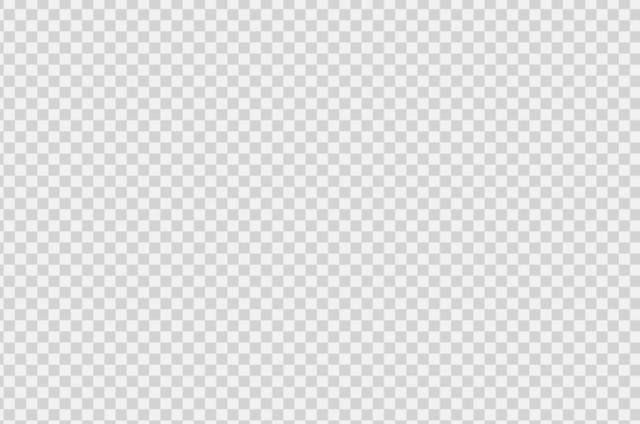
Write a Shadertoy shader that draws this pattern.

```glsl
// Fine two-tone grey checkerboard with softened cell edges and faint grain.

const vec2  CELL_COUNT  = vec2(57.23, 38.15);   // cells across and down the canvas
const vec2  CELL_OFFSET = vec2(0.335, 0.335);   // partial cell at the left and bottom
const vec3  DARK_GREY   = vec3(0.827);
const vec3  LIGHT_GREY  = vec3(0.945);
const float EDGE_SOFT   = 0.075;                // half width of an edge blend, in cells
const float GRAIN_SCALE = 3.0;                  // grain features per cell
const float GRAIN_DEPTH = 0.006;

// Pseudo-random unit gradient for a lattice point.
vec2 latticeGradient(vec2 lattice) {
    vec3 p = fract(lattice.xyx * vec3(0.1031, 0.1030, 0.0973));
    p += dot(p, p.yzx + 33.33);
    float angle = 6.2832 * fract((p.x + p.y) * p.z);
    return vec2(cos(angle), sin(angle));
}

float gradientNoise(vec2 p) {
    vec2 i = floor(p);
    vec2 f = p - i;
    vec2 u = f * f * f * (f * (f * 6.0 - 15.0) + 10.0);
    vec2 right = vec2(1.0, 0.0);
    vec2 up = vec2(0.0, 1.0);
    float bottom = mix(dot(latticeGradient(i), f),
                       dot(latticeGradient(i + right), f - right), u.x);
    float top = mix(dot(latticeGradient(i + up), f - up),
                    dot(latticeGradient(i + 1.0), f - 1.0), u.x);
    return mix(bottom, top, u.y);
}

// Square wave per axis: +1 in even cells, -1 in odd ones, blended at edges.
vec2 softStripes(vec2 cell, vec2 halfWidth) {
    vec2 edgeDistance = 0.5 - abs(mod(cell + 0.5, 2.0) - 1.0);
    return clamp(edgeDistance / halfWidth, -1.0, 1.0);
}

void mainImage(out vec4 fragColor, in vec2 fragCoord) {
    vec2 cell = fragCoord / iResolution.xy * CELL_COUNT - CELL_OFFSET;
    vec2 pixelInCells = CELL_COUNT / iResolution.xy;

    // The product of both stripe sets alternates the tones.
    vec2 stripes = softStripes(cell, max(vec2(EDGE_SOFT), 0.5 * pixelInCells));
    float darkness = 0.5 + 0.5 * stripes.x * stripes.y;

    vec3 color = mix(LIGHT_GREY, DARK_GREY, darkness);
    color += GRAIN_DEPTH * gradientNoise(cell * GRAIN_SCALE);
    fragColor = vec4(color, 1.0);
}
```
